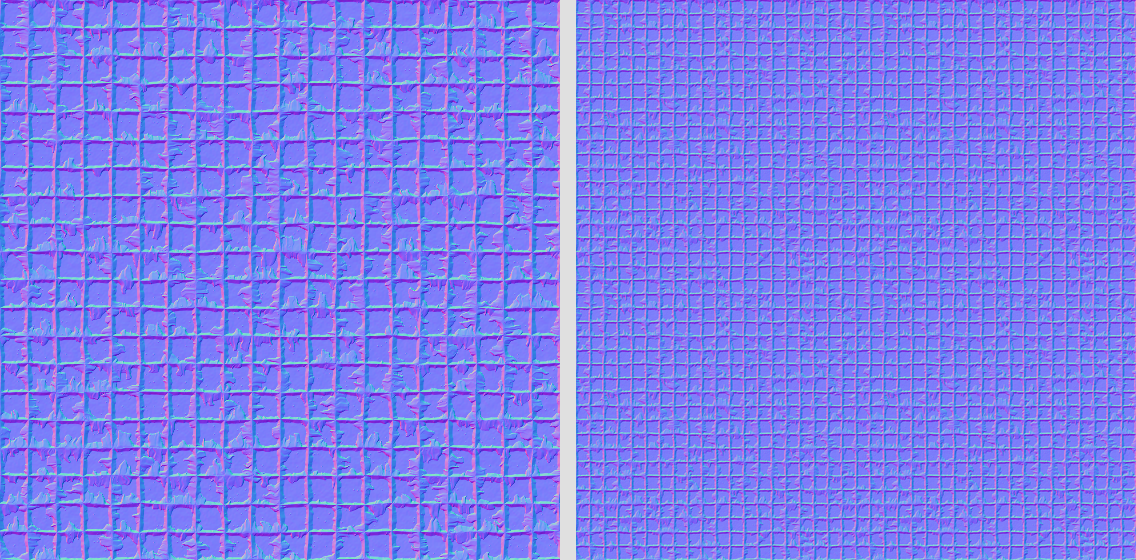
Left, the tile; right, the same tile 2 across and 2 down.
Reproduce this texture map procedurally as a WebGL 1 fragment shader.

```glsl
precision highp float;
// Tangent-space normal map of a square stone tile grid with worn, chipped edges.
// A wrapping height field (bevelled grooves, chips, pits) is built in tile units,
// then its slope is taken by central differences and encoded as a colour.

uniform vec2 u_resolution;

const float TILES = 20.0;          // repeats across and down
const float GROOVE_DEPTH = 0.11;   // all lengths below are in tile widths
const float BEVEL_LEFT = 0.15;
const float BEVEL_RIGHT = 0.105;
const float BEVEL_BOTTOM = 0.08;
const float BEVEL_TOP = 0.11;
const float CHIP_REACH = 0.52;
const float FRINGE_REACH = 0.16;
const float CHIP_LIP = 0.014;
const float LINE_WOBBLE = 0.07;
const float EDGE_JITTER = 0.07;
const float FACE_ROUGHNESS = 0.007;
const float PIT_DEPTH = 0.016;
const float FACE_TILT = 0.03;
const float SLOPE_STEP = 0.02;
const float BRIGHTNESS = 0.98;

float hash(vec2 p) {
  vec3 a = fract(vec3(p.xyx) * 0.1031);
  a += dot(a, a.yzx + 33.33);
  return fract((a.x + a.y) * a.z);
}

// Value noise along a line; the row picks an independent strip.
// A larger hold keeps each value flat for longer, giving blocky steps.
float stripNoise(float t, float frequency, float row, float hold) {
  float x = t * frequency;
  float i = floor(x);
  float period = TILES * frequency;
  float a = hash(vec2(mod(i, period), row));
  float b = hash(vec2(mod(i + 1.0, period), row));
  return mix(a, b, smoothstep(hold, 1.0 - hold, x - i));
}

// Wrapping value noise over the plane.
float noise(vec2 p, float frequency, float seed) {
  vec2 x = p * frequency;
  vec2 i = floor(x);
  vec2 f = x - i;
  f = f * f * (3.0 - 2.0 * f);
  float period = TILES * frequency;
  vec2 lo = mod(i, period) + seed;
  vec2 hi = mod(i + 1.0, period) + seed;
  return mix(mix(hash(lo), hash(vec2(hi.x, lo.y)), f.x),
             mix(hash(vec2(lo.x, hi.y)), hash(hi), f.x), f.y);
}

// Depth lost at distance d from a tile edge, at position t along it.
float edgeDrop(float d, float t, float row, float bevel) {
  float rough = stripNoise(t, 9.0, row + 400.0, 0.1);
  float groove = GROOVE_DEPTH * (1.0 - d / (bevel * (0.8 + 0.4 * rough)));

  // Broad breaks with a stepped outline, plus a narrow broken fringe.
  float blocks = stripNoise(t, 7.0, row + 100.0, 0.35);
  float broad = smoothstep(0.48, 1.0, stripNoise(t, 2.0, row + 200.0, 0.1));
  float reach = CHIP_REACH * broad * (0.45 + 0.55 * blocks)
              + FRINGE_REACH * blocks * rough + 0.01;
  float inside = smoothstep(0.0, 0.03, reach - d);
  float streak = stripNoise(t, 15.0, row + 300.0, 0.0) - 0.5;
  float chip = 0.85 * GROOVE_DEPTH * (1.0 - d / reach)
             + inside * (CHIP_LIP + 0.022 * streak);
  return max(groove, chip);
}

// Sparse round dents on the tile face.
float pits(vec2 p) {
  vec2 x = p * 7.0;
  vec2 cell = mod(floor(x), TILES * 7.0);
  vec2 centre = 0.35 + 0.3 * vec2(hash(cell + 31.0), hash(cell + 67.0));
  float radius = 0.15 + 0.15 * hash(cell + 11.0);
  float present = step(0.9, hash(cell + 5.0));
  return present * (1.0 - smoothstep(0.0, radius, length(fract(x) - centre)));
}

float height(vec2 p) {
  // Uneven grid lines.
  vec2 q = p + LINE_WOBBLE * (vec2(noise(p, 1.0, 13.0), noise(p, 1.0, 47.0)) - 0.5);
  vec2 f = fract(q);
  vec2 tile = mod(floor(q), TILES);

  // Ragged breaks around all four sides.
  vec2 jitter = EDGE_JITTER * (vec2(noise(p, 6.0, 3.0), noise(p, 6.0, 91.0)) - 0.5);
  vec2 t = q + jitter * 2.0;
  vec2 near = f + jitter * 0.4;
  vec2 far = 1.0 - f + jitter * 0.4;
  float drop = max(
    max(edgeDrop(near.x, t.y, tile.x, BEVEL_LEFT),
        edgeDrop(far.x, t.y, tile.x + TILES, BEVEL_RIGHT)),
    max(edgeDrop(near.y, t.x, tile.y + TILES * 2.0, BEVEL_BOTTOM),
        edgeDrop(far.y, t.x, tile.y + TILES * 3.0, BEVEL_TOP)));
  drop = clamp(drop, 0.0, GROOVE_DEPTH * 0.93);

  // Slightly tilted, pitted face.
  vec2 tilt = vec2(hash(tile + 151.0), hash(tile + 211.0)) - 0.5;
  float face = FACE_TILT * dot(tilt, f - 0.5)
             + FACE_ROUGHNESS * (noise(p, 5.0, 17.0) + 0.5 * noise(p, 14.0, 29.0))
             - PIT_DEPTH * pits(p);
  return face - drop;
}

void main() {
  vec2 p = gl_FragCoord.xy / u_resolution * TILES;
  vec2 e = vec2(SLOPE_STEP, 0.0);
  vec2 slope = vec2(height(p + e.xy) - height(p - e.xy),
                    height(p + e.yx) - height(p - e.yx)) / (2.0 * SLOPE_STEP);
  // Green grows toward the bottom of the canvas.
  vec3 normal = normalize(vec3(-slope.x, slope.y, 1.0));
  gl_FragColor = vec4((normal * 0.5 + 0.5) * BRIGHTNESS, 1.0);
}
```
